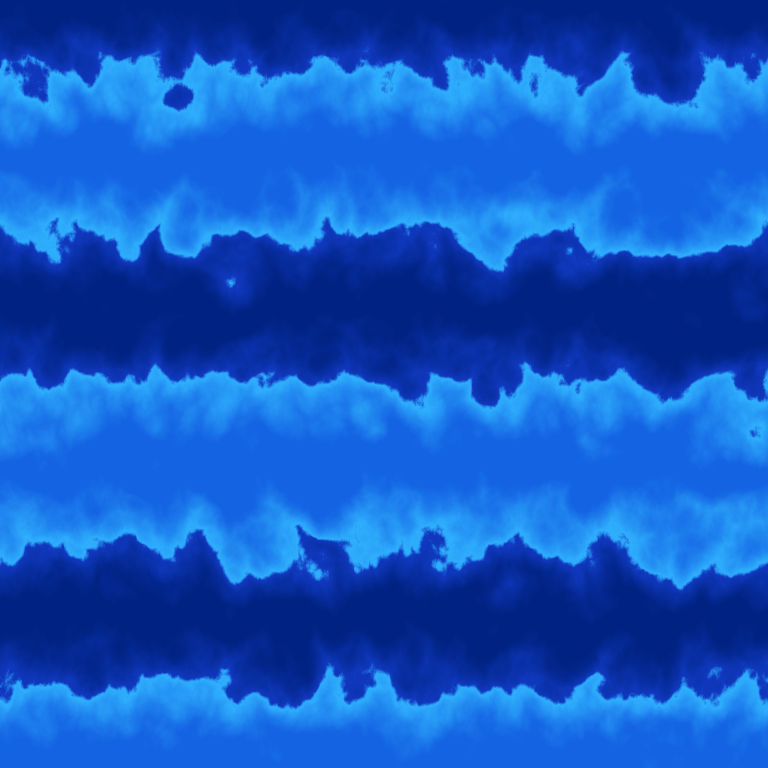
A WebGL 2 fragment shader for this pattern:

```glsl
#version 300 es
precision highp float;
// Horizontal bands of bright and deep blue, two and a half across the height.
// A cosine sets the bands; cloudy turbulence shifts its height, so that the
// borders billow and throw off wisps while the band centres stay calm.

uniform vec2 u_resolution;
out vec4 fragColor;

// Unit gradient at a lattice point, from an integer hash
vec2 gradient(ivec2 cell) {
    uvec2 q = uvec2(cell + 4096);
    uint h = q.x * 1597334677u ^ q.y * 3812015801u;
    h = (h ^ (h >> 15)) * 2246822519u;
    h = (h ^ (h >> 13)) * 3266489917u;
    float angle = float((h ^ (h >> 16)) & 65535u) / 65536.0 * 6.28319;
    return vec2(cos(angle), sin(angle));
}

float gradientNoise(vec2 p) {
    ivec2 i = ivec2(floor(p));
    vec2 f = fract(p);
    vec2 u = f * f * f * (f * (f * 6.0 - 15.0) + 10.0);
    float a = dot(gradient(i), f);
    float b = dot(gradient(i + ivec2(1, 0)), f - vec2(1, 0));
    float c = dot(gradient(i + ivec2(0, 1)), f - vec2(0, 1));
    float d = dot(gradient(i + ivec2(1, 1)), f - vec2(1, 1));
    return mix(mix(a, b, u.x), mix(c, d, u.x), u.y);
}

// Folded noise: round billows parted by narrow creases
float turbulence(vec2 p) {
    float sum = 0.0;
    float amplitude = 1.0;
    for (int octave = 0; octave < 7; octave++) {
        float n = gradientNoise(p);
        sum += amplitude * sqrt(n * n + 0.002);
        p = mat2(1.6, 1.2, -1.2, 1.6) * p + vec2(17.3, 9.1);
        amplitude *= 0.49;
    }
    return sum;
}

void main() {
    vec2 uv = gl_FragCoord.xy / u_resolution;

    // Bands, shifted up and down by the clouds
    float shift = 0.125 * (turbulence(uv * vec2(9.0, 6.8) + 3.7) - 0.43);
    float band = cos(6.28319 * (uv.y + shift - 0.385) / 0.4) + 0.13;

    // Each side runs from its border colour to its centre colour
    vec3 bright = mix(vec3(0.19, 0.71, 1.0), vec3(0.08, 0.39, 0.89),
                      clamp(band, 0.0, 1.0));
    vec3 deep = mix(vec3(0.07, 0.23, 0.77), vec3(0.0, 0.135, 0.51),
                    clamp(-band * 1.25, 0.0, 1.0));

    // Soft border between the two sides
    float softness = 0.07 + 0.5 * min(fwidth(band), 0.3);
    fragColor = vec4(mix(deep, bright, smoothstep(-softness, softness, band)), 1.0);
}
```
